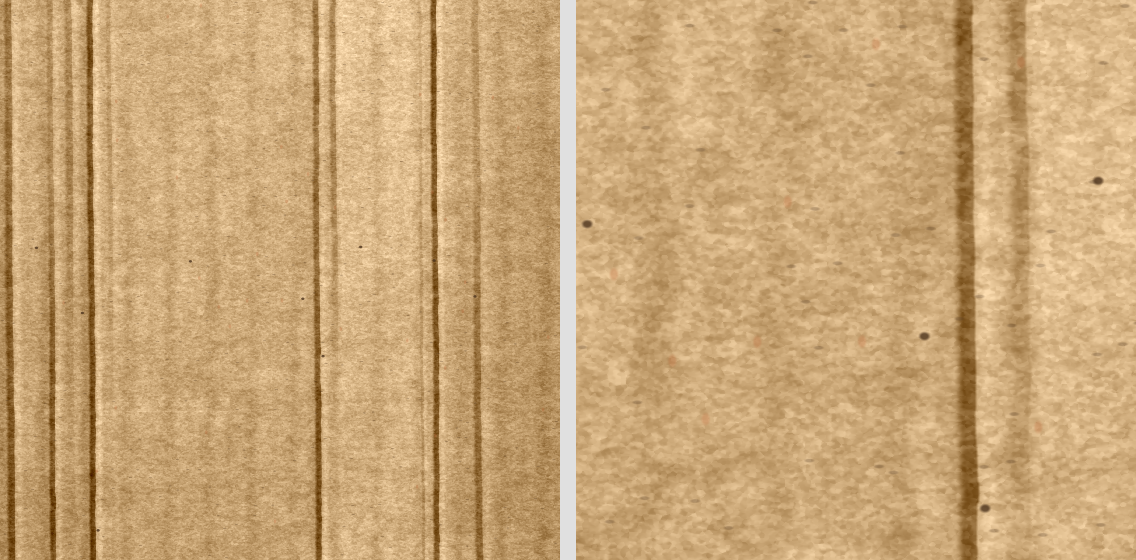
Left, the full canvas; right, a detail of the centre.
Reproduce this texture procedurally as a Shadertoy shader.

```glsl
// Creased corrugated cardboard: vertical folds with a shaded groove and a lit lip,
// faint flutes from layered sines, and paper fibre from stretched cellular noise.
// All relief is summed into one tone, which then tints the kraft colour.

const vec3 KRAFT = vec3(0.78, 0.64, 0.45);
const vec3 TONE_TINT = vec3(1.0, 1.07, 1.13);
const vec3 DARK_FLECK = vec3(0.30, 0.20, 0.11);
const vec3 RED_FLECK = vec3(0.74, 0.42, 0.23);
const float TAU = 6.2831853;

// Each fold: position, half width, depth at the top, depth at the bottom
const int FOLDS = 10;
const vec4 folds[FOLDS] = vec4[FOLDS](
    vec4(0.018, 0.0065, 0.20, 0.27),
    vec4(0.093, 0.0052, 0.11, 0.28),
    vec4(0.126, 0.0065, 0.13, 0.03),
    vec4(0.164, 0.0054, 0.29, 0.30),
    vec4(0.198, 0.0040, 0.08, 0.00),
    vec4(0.567, 0.0053, 0.21, 0.28),
    vec4(0.598, 0.0055, 0.15, 0.00),
    vec4(0.753, 0.0026, 0.05, 0.08),
    vec4(0.778, 0.0052, 0.33, 0.28),
    vec4(0.853, 0.0064, 0.10, 0.19));

vec3 hash3(vec2 p) {
    vec3 q = fract(p.xyx * vec3(0.1031, 0.1030, 0.0973));
    q += dot(q, q.yxz + 33.33);
    return fract((q.xxy + q.yzz) * q.zyx);
}

// Cellular noise: random cell values blended by distance, about -0.5 to 0.5
float cellNoise(vec2 p) {
    vec2 cell = floor(p), f = fract(p);
    float sum = 0.0, total = 0.0001;
    for (int j = -1; j <= 1; j++)
    for (int i = -1; i <= 1; i++) {
        vec2 offset = vec2(i, j);
        vec3 h = hash3(cell + offset + 61.0);
        float w = 1.0 - smoothstep(0.0, 1.0, length(offset + h.xy - f));
        w *= w;
        sum += w * (h.z - 0.5);
        total += w;
    }
    return sum / total;
}

float bump(float x, float width) {
    return exp(-x * x / (width * width));
}

// Groove with a soft left side, a crisp right side and a bright lip beyond it
float foldTone(float d, float w, float depth) {
    float groove = smoothstep(-1.7 * w, -0.5 * w, d) * (1.0 - smoothstep(0.6 * w, 1.0 * w, d));
    float approach = smoothstep(-6.0 * w, -w, d) * (1.0 - smoothstep(-w, w, d));
    float lip = bump(d - 2.1 * w, w);
    return -depth * (groove + 0.17 * approach) + (0.22 * depth + 0.018) * lip;
}

float foldWobble(float y, float seed) {
    return 0.0008 * sin(y * 9.0 + seed) + 0.0004 * sin(y * 57.0 + seed * 2.3)
         + 0.0014 * cellNoise(vec2(seed, y * 90.0));
}

float allFolds(vec2 p) {
    float tone = 0.0;
    for (int i = 0; i < FOLDS; i++) {
        vec4 fold = folds[i];
        float x = fold.x - 0.007 * (p.y - 0.5) + foldWobble(p.y, float(i) * 3.7);
        float depth = mix(fold.w, fold.z, smoothstep(0.2, 0.75, p.y));
        depth *= 1.0 + 0.25 * cellNoise(vec2(float(i) * 5.0, p.y * 30.0));
        tone += foldTone(p.x - x, fold.y, depth);
    }
    return tone;
}

// Narrow dark valleys at the flute spacing, with ragged sides and uneven depth
float fluteTone(vec2 p, float blotch) {
    float ragged = 0.25 * sin(p.y * 9.0) + 0.20 * sin(p.y * 83.0) + 0.9 * cellNoise(p * vec2(14.0, 65.0));
    float phase = TAU * (p.x - 0.30) / 0.0745 + ragged;
    float valley = exp(2.2 * (cos(phase) - 1.0)) - 0.30;
    float ripple = 0.25 * sin(phase * 2.0 + 0.8);
    return -(0.040 + 0.05 * blotch) * (valley + ripple);
}

// Broad light: a bright panel, darker outer strips and a fall towards the base
float panelTone(vec2 p) {
    float bright = smoothstep(0.575, 0.61, p.x) * (1.0 - smoothstep(0.75, 0.80, p.x));
    float left = 1.0 - smoothstep(0.13, 0.18, p.x);
    float right = smoothstep(0.78, 1.0, p.x);
    return 0.022 + 0.08 * (p.y - 0.5) + 0.042 * bright - 0.025 * left - 0.075 * right;
}

float fibreTone(vec2 p) {
    return 0.055 * cellNoise(p * vec2(22.0, 50.0))
         + 0.060 * cellNoise(p * vec2(75.0, 150.0) + 17.0)
         + 0.105 * cellNoise(p * vec2(190.0, 330.0) + 43.0)
         + 0.090 * cellNoise(p * vec2(400.0, 520.0) + 91.0);
}

// Sparse soft-edged ellipses, at most one per grid cell
float flecks(vec2 p, float grid, float chance, vec2 size) {
    vec2 cell = floor(p * grid);
    vec3 h = hash3(cell + grid * 7.0);
    vec2 centre = (cell + 0.2 + 0.6 * h.xy) / grid;
    float d = length((p - centre) / size);
    return (1.0 - smoothstep(0.5, 1.3, d)) * step(h.z, chance);
}

void mainImage(out vec4 fragColor, in vec2 fragCoord) {
    vec2 p = fragCoord / iResolution.xy;
    float blotch = cellNoise(p * vec2(9.0, 12.0) + 5.0);

    float tone = panelTone(p) + allFolds(p) + fluteTone(p, blotch) + fibreTone(p) + 0.03 * blotch;

    // Faint horizontal scuff
    float scuffSpan = smoothstep(0.12, 0.25, p.x) * (1.0 - smoothstep(0.5, 0.62, p.x));
    tone += 0.06 * scuffSpan * bump(p.y - 0.265, 0.0015) * (0.6 + cellNoise(p * vec2(50.0, 9.0)));

    vec3 color = KRAFT + TONE_TINT * tone;
    color = mix(color, RED_FLECK, 0.35 * flecks(p, 21.0, 0.08, vec2(0.0026, 0.0038)));
    color = mix(color, DARK_FLECK, 0.28 * flecks(p, 58.0, 0.10, vec2(0.0030, 0.0012)));
    color = mix(color, DARK_FLECK, 0.80 * flecks(p, 10.0, 0.09, vec2(0.0032, 0.0025)));
    fragColor = vec4(clamp(color, 0.0, 1.0), 1.0);
}
```
